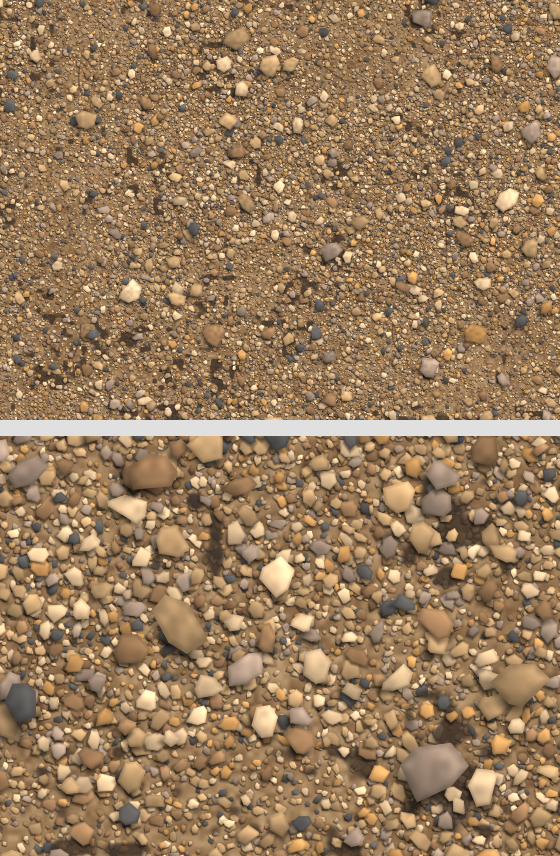
Top: the whole. Bottom: its middle third, enlarged.
Give the GLSL for this texture, as a WebGL 1 fragment shader.

```glsl
precision highp float;
uniform vec2 u_resolution;

const vec2 LIGHT = vec2(0.45, 0.89);

float hash(vec2 p) {
  return fract(sin(dot(p, vec2(127.1, 311.7))) * 43758.55);
}

float noise(vec2 p) {
  vec2 i = floor(p);
  vec2 f = fract(p);
  f = f * f * (3.0 - 2.0 * f);
  float low = mix(hash(i), hash(i + vec2(1.0, 0.0)), f.x);
  float high = mix(hash(i + vec2(0.0, 1.0)), hash(i + 1.0), f.x);
  return mix(low, high, f.y);
}

vec2 rotate(vec2 p, float angle) {
  float c = cos(angle);
  float s = sin(angle);
  return vec2(c * p.x - s * p.y, s * p.x + c * p.y);
}

// Mineral colours, chosen by a random value from 0 to 1
vec3 stoneColor(float pick) {
  vec3 tan_ = vec3(0.78, 0.63, 0.45);
  vec3 brown = vec3(0.63, 0.48, 0.34);
  vec3 peach = vec3(0.91, 0.77, 0.60);
  vec3 ochre = vec3(0.82, 0.61, 0.37);
  vec3 taupe = vec3(0.69, 0.59, 0.51);
  vec3 slate = vec3(0.38, 0.37, 0.36);
  vec3 color = mix(tan_, brown, step(0.30, pick));
  color = mix(color, peach, step(0.48, pick));
  color = mix(color, ochre, step(0.70, pick));
  color = mix(color, taupe, step(0.79, pick));
  return mix(color, slate, step(0.92, pick));
}

// Irregular convex outline: the innermost of six jittered half planes
float chipDistance(vec2 q, float radius, vec2 id) {
  float d = -1.0;
  for (int i = 0; i < 6; i++) {
    float side = float(i);
    float angle = (side + 0.65 * hash(id + side * 1.37)) * 1.0472;
    float reach = radius * (0.72 + 0.36 * hash(id + side * 2.11 + 0.5));
    d = max(d, dot(q, vec2(cos(angle), sin(angle))) - reach);
  }
  return d;
}

// One size of scattered stones with contact shadows
vec3 addStones(vec3 ground, vec2 p, float cells, float density, float seed) {
  vec2 grid = p * cells;
  vec2 cell = floor(grid);
  float blur = 0.7 * cells / u_resolution.y;
  for (int y = -1; y <= 1; y++) {
    for (int x = -1; x <= 1; x++) {
      vec2 home = cell + vec2(float(x), float(y));
      vec2 id = home + seed;
      float patchiness = 0.55 + 0.9 * noise(home / cells * 6.0 + 3.0);
      if (hash(id) > density * patchiness) continue;

      vec2 jitter = vec2(hash(id + 0.31), hash(id + 0.67));
      vec2 offset = grid - home - mix(vec2(0.1), vec2(0.9), jitter);
      float size = hash(id + 0.83);
      float radius = mix(0.26, 0.54, size * size);
      if (length(offset) > radius * 2.1) continue;

      float stretch = mix(1.0, 1.3, hash(id + 0.19));
      vec2 q = rotate(offset, 6.2832 * hash(id + 0.43));
      float d = chipDistance(q * vec2(1.0 / stretch, stretch), radius, id);

      float away = max(0.0, -dot(offset, LIGHT) / (length(offset) + 0.01));
      float shadow = smoothstep(0.22, 0.0, d) * (0.07 + 0.50 * away);
      ground *= 1.0 - shadow;

      vec3 stone = stoneColor(hash(id + 0.57));
      stone *= 0.86 + 0.26 * hash(id + 0.73);
      stone *= 1.0 + 0.22 * dot(offset, LIGHT) / radius;
      stone *= 0.90 + 0.22 * noise(p * 130.0 + seed);
      stone *= mix(0.84, 1.0, smoothstep(0.0, -0.12, d));
      ground = mix(ground, stone, smoothstep(blur, -blur, d));
    }
  }
  return ground;
}

vec3 sand(vec2 p) {
  float grain = 0.5 * noise(p * 210.0) + 0.3 * noise(p * 90.0 + 7.0);
  grain += 0.2 * noise(p * 14.0 + 2.0);
  return mix(vec3(0.42, 0.30, 0.19), vec3(0.80, 0.66, 0.49), grain);
}

// Dark crumbs of plant matter
vec3 addDebris(vec3 ground, vec2 p) {
  float clump = 0.5 * noise(p * 10.0 + 5.0) + 0.5 * noise(p * 65.0);
  return mix(ground, vec3(0.24, 0.19, 0.15), 0.8 * smoothstep(0.70, 0.82, clump));
}

// Thin bent twigs, at most one to a cell
vec3 addTwigs(vec3 ground, vec2 p, float cells) {
  vec2 id = floor(p * cells);
  vec2 q = rotate(fract(p * cells) - 0.5, 6.2832 * hash(id + 0.21));
  float bend = (hash(id + 0.47) - 0.5) * 1.6;
  float d = max(abs(q.y - bend * q.x * q.x) - 0.010, abs(q.x) - 0.32);
  float blur = cells / u_resolution.y;
  float present = step(hash(id + 0.77), 0.18);
  return mix(ground, vec3(0.27, 0.20, 0.15), 0.75 * present * smoothstep(blur, -blur, d));
}

void main() {
  vec2 p = gl_FragCoord.xy / u_resolution.y;
  vec3 color = sand(p);
  color = addStones(color, p, 150.0, 0.65, 11.3);
  color = addStones(color, p, 98.0, 0.62, 23.7);
  color = addDebris(color, p);
  color = addStones(color, p, 62.0, 0.52, 37.1);
  color = addTwigs(color, p, 8.0);
  color = addStones(color, p, 37.0, 0.26, 51.9);
  color = addStones(color, p, 18.0, 0.13, 68.3);
  gl_FragColor = vec4(clamp(color, 0.0, 1.0), 1.0);
}
```
